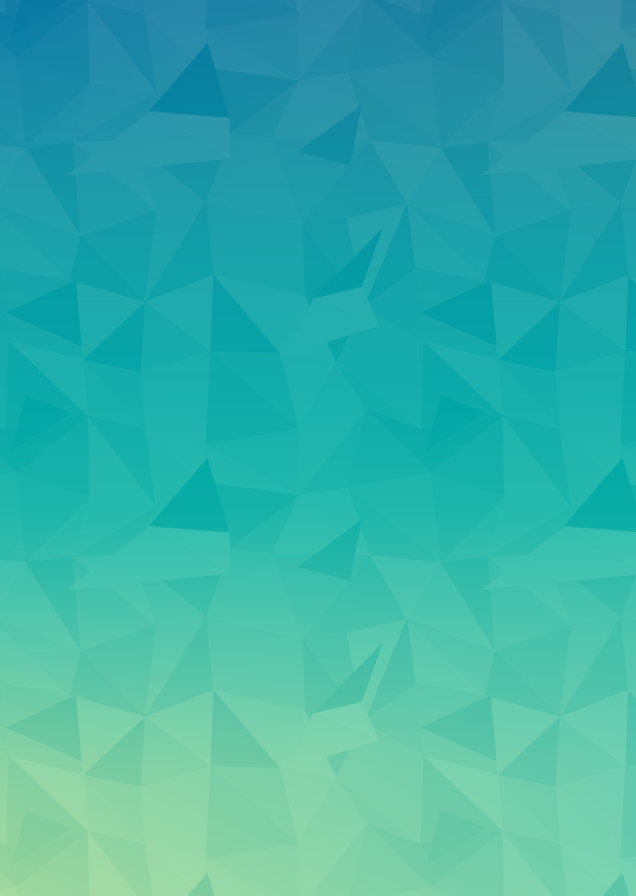
Write a WebGL 2 fragment shader that draws this background.

```glsl
#version 300 es
precision highp float;
// Low-poly facets in a repeating tile over a blue, teal and pale green gradient.

uniform vec2 u_resolution;
out vec4 fragColor;

// Lengths are in canvas heights; y runs downward from the top edge.
const float TILE = 0.463;
const float CELLS = 6.0;
const vec2 LATTICE_SHIFT = vec2(0.13);
const float JITTER = 0.62;
const float FACET_CONTRAST = 1.0;
const vec3 FACET_TINT = vec3(0.075, 0.034, 0.022);
const vec3 BOTTOM_SIDE_TINT = vec3(-0.20, -0.04, 0.06);
const vec3 TOP_SIDE_TINT = vec3(0.08, 0.03, -0.03);
const int STOPS = 8;
const vec3 GRADIENT[STOPS] = vec3[STOPS](
    vec3(0.14, 0.52, 0.65), vec3(0.12, 0.57, 0.65),
    vec3(0.09, 0.635, 0.665), vec3(0.07, 0.675, 0.67),
    vec3(0.12, 0.715, 0.67), vec3(0.31, 0.77, 0.67),
    vec3(0.47, 0.81, 0.66), vec3(0.54, 0.83, 0.655));

float hash(vec2 p) {
    vec3 q = fract(p.xyx * vec3(0.1031, 0.1030, 0.0973));
    q += dot(q, q.yzx + 33.33);
    return fract((q.x + q.y) * q.z);
}

float cross2(vec2 a, vec2 b) { return a.x * b.y - a.y * b.x; }

float edgeDistance(vec2 p, vec2 a, vec2 b) {
    return cross2(b - a, p - a) / max(length(b - a), 1e-4);
}

// Antialiased coverage of a triangle with either winding.
float triangle(vec2 p, vec2 a, vec2 b, vec2 c, float pixel) {
    float winding = sign(cross2(b - a, c - a));
    float d = min(winding * edgeDistance(p, a, b),
              min(winding * edgeDistance(p, b, c), winding * edgeDistance(p, c, a)));
    return clamp(d / pixel + 0.5, 0.0, 1.0);
}

vec2 vertex(vec2 id) {
    vec2 key = mod(id, CELLS);
    vec2 offset = vec2(hash(key + 3.7), hash(key + 19.1)) - 0.5;
    return id + LATTICE_SHIFT + JITTER * offset;
}

// Tone of the jittered mesh, blended by coverage along shared edges.
float meshTone(vec2 p, float pixel) {
    vec2 home = floor(p - LATTICE_SHIFT);
    float tone = 0.0, weight = 1e-4;
    for (int j = -1; j <= 1; j++) {
        for (int i = -1; i <= 1; i++) {
            vec2 id = home + vec2(i, j);
            vec2 key = mod(id, CELLS);
            vec2 a = vertex(id), b = vertex(id + vec2(1, 0));
            vec2 c = vertex(id + vec2(1, 1)), d = vertex(id + vec2(0, 1));
            // Split along a random diagonal that stays inside the cell.
            float splitAC = min(cross2(b - a, c - a), cross2(c - a, d - a));
            float splitBD = min(cross2(b - a, d - a), cross2(c - b, d - b));
            bool turned = splitAC < 0.0 || (splitBD > 0.0 && hash(key + 41.3) < 0.4);
            float first = turned ? triangle(p, a, b, d, pixel) : triangle(p, a, b, c, pixel);
            float second = turned ? triangle(p, b, c, d, pixel) : triangle(p, a, c, d, pixel);
            tone += first * (hash(key + 57.9) - 0.5) + second * (hash(key + 83.2) - 0.5);
            weight += first + second;
        }
    }
    return 1.3 * tone / weight;
}

// Replace the tone inside one triangle, wrapped around the tile.
void accent(inout float tone, vec2 p, vec2 a, vec2 b, vec2 c, float value, float pixel) {
    vec2 center = (a + b + c) / 3.0;
    vec2 local = p - center;
    local -= floor(local + 0.5);
    tone = mix(tone, value, triangle(local, a - center, b - center, c - center, pixel));
}

vec3 background(vec2 uv) {
    float t = clamp(uv.y, 0.0, 1.0) * float(STOPS - 1);
    int k = min(int(t), STOPS - 2);
    vec3 color = mix(GRADIENT[k], GRADIENT[k + 1], t - float(k));
    float side = uv.x - 0.5;
    color += side * BOTTOM_SIDE_TINT * smoothstep(0.6, 1.0, uv.y);
    color += side * TOP_SIDE_TINT * (1.0 - smoothstep(0.0, 0.3, uv.y));
    return color;
}

void main() {
    vec2 uv = gl_FragCoord.xy / u_resolution;
    uv.y = 1.0 - uv.y;
    vec2 p = uv * vec2(u_resolution.x / u_resolution.y, 1.0) / TILE;
    float pixel = 1.0 / (u_resolution.y * TILE);
    float tone = meshTone(p * CELLS, pixel * CELLS);

    // Dark landmark facets, then two pale folded bands.
    accent(tone, p, vec2(0.50, 0.104), vec2(0.36, 0.267), vec2(0.554, 0.284), -1.1, pixel);
    accent(tone, p, vec2(0.062, -0.048), vec2(0.172, -0.004), vec2(0.028, 0.086), -0.9, pixel);
    accent(tone, p, vec2(0.717, 0.366), vec2(0.872, 0.253), vec2(0.844, 0.40), -0.7, pixel);
    accent(tone, p, vec2(0.014, 0.754), vec2(0.183, 0.675), vec2(0.197, 0.835), -0.8, pixel);
    accent(tone, p, vec2(0.923, 0.549), vec2(0.754, 0.72), vec2(0.872, 0.692), -0.9, pixel);
    accent(tone, p, vec2(0.754, 0.72), vec2(0.872, 0.692), vec2(0.914, 0.785), 0.9, pixel);
    accent(tone, p, vec2(0.754, 0.72), vec2(0.914, 0.785), vec2(0.698, 0.852), 0.8, pixel);
    accent(tone, p, vec2(0.36, 0.27), vec2(0.554, 0.284), vec2(0.554, 0.383), 0.8, pixel);
    accent(tone, p, vec2(0.36, 0.27), vec2(0.554, 0.383), vec2(0.16, 0.422), 0.7, pixel);

    vec3 color = background(uv) + tone * FACET_CONTRAST * FACET_TINT;
    fragColor = vec4(clamp(color, 0.0, 1.0), 1.0);
}
```
